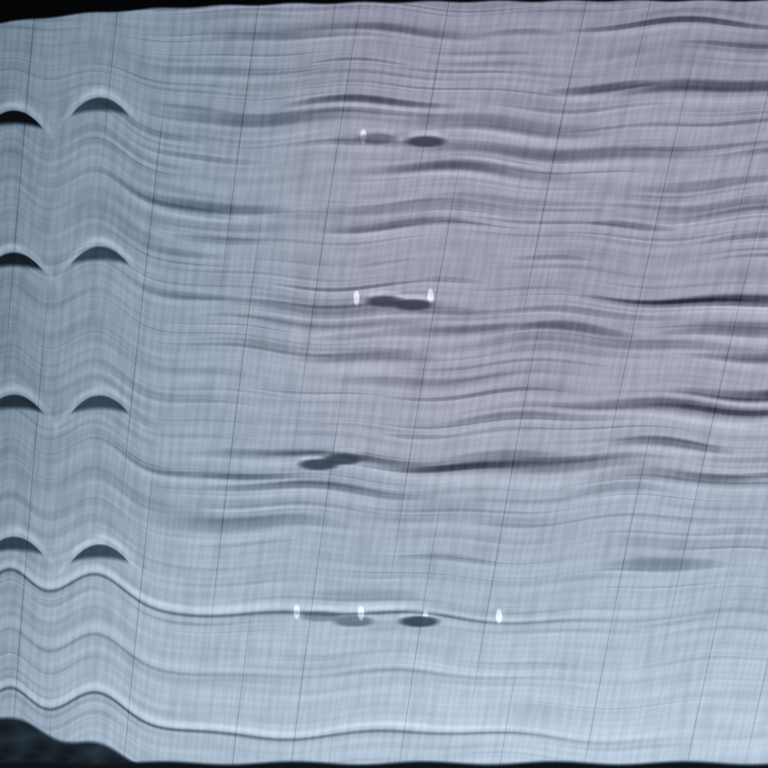
Write a WebGL 1 fragment shader that draws this texture.

```glsl
precision highp float;
uniform vec2 u_resolution;

float hash(vec2 p) {
  return fract(sin(dot(p, vec2(127.1, 311.7))) * 43758.5453);
}

vec2 hash2(vec2 p) {
  return vec2(hash(p), hash(p + 17.3));
}

// Distance to the nearest scattered point
float cellular(vec2 p) {
  float nearest = 2.0;
  for (int j = -1; j <= 1; j++) {
    for (int i = -1; i <= 1; i++) {
      vec2 cell = floor(p) + vec2(float(i), float(j));
      nearest = min(nearest, length(p - cell - hash2(cell)));
    }
  }
  return nearest;
}

// Arched lens-shaped slits, one per cell, with a pale lower lip
float slits(vec2 p) {
  float sum = 0.0;
  for (int j = -1; j <= 1; j++) {
    float row = floor(p.y) + float(j);
    float x = p.x + 7.0 * hash(vec2(row, 3.0));
    for (int i = -1; i <= 1; i++) {
      vec2 cell = vec2(floor(x) + float(i), row);
      vec2 size = mix(vec2(0.3, 0.1), vec2(0.95, 0.25), hash2(cell + 5.1));
      vec2 q = (vec2(x, p.y) - cell - hash2(cell)) / size;
      float taper = max(0.0, 1.0 - q.x * q.x);
      float h = (q.y + 0.5 * q.x * q.x) / (0.4 + 0.6 * taper);
      float lip = exp(-(h + 1.8) * (h + 1.8));
      float strength = hash(cell + 9.7);
      sum += strength * strength * taper * (exp(-h * h * h * h) - 0.3 * lip);
    }
  }
  return sum;
}

float bell(float x, float width) {
  return exp(-x * x / (width * width));
}

float spot(vec2 p, vec2 centre, vec2 radius) {
  return smoothstep(1.35, 0.65, length((p - centre) / radius));
}

// Height of the folds and waves in the stacked sheets
float foldHeight(vec2 p) {
  float folds = 0.042 * bell(p.x - 0.125, 0.05) + 0.036 * bell(p.x - 0.015, 0.035)
              + 0.03 * exp(-5.0 * p.x);
  float waves = 0.006 * sin(13.0 * p.x + 9.0 * p.y) + 0.003 * sin(31.0 * p.x - 14.0 * p.y);
  return folds * (1.0 - smoothstep(0.85, 1.0, p.y)) + waves * smoothstep(0.1, 0.4, p.x);
}

void main() {
  vec2 p = gl_FragCoord.xy / u_resolution;
  vec2 sheet = vec2(p.x, p.y - foldHeight(p));

  // Broad light
  float light = mix(0.73, 0.635, smoothstep(0.05, 0.65, p.y));
  light += 0.07 * p.x * smoothstep(0.3, 0.0, p.y) - 0.05 * smoothstep(0.75, 1.0, p.y);
  light -= 0.11 * exp(-8.0 * p.x);
  light += 0.012 * sin(7.0 * p.x + 4.0 * p.y) * sin(11.0 * p.y - 3.0 * p.x);
  light += 0.7 * (foldHeight(p + vec2(0.006, 0.0)) - foldHeight(p));

  // Layers and slits
  float open = smoothstep(0.08, 0.3, p.x) * smoothstep(0.12, 0.42, p.y);
  light -= 0.30 * slits(sheet * vec2(4.2, 25.0)) * mix(0.12, 1.0, open);
  light -= 0.17 * slits(sheet * vec2(6.5, 43.0) + 31.0) * mix(0.3, 1.0, open);
  light -= 0.10 * slits(sheet * vec2(5.0, 85.0) + 67.0) * mix(0.45, 1.0, open);
  light -= 0.06 * (cellular(sheet * vec2(7.0, 110.0)) - 0.45);
  for (int i = 0; i < 3; i++) {
    float seam = sheet.y - 0.04 - 0.077 * float(i);
    float fade = smoothstep(1.0, 0.5, p.x) * (i == 1 ? 0.08 : 0.25);
    light += fade * (0.4 * bell(seam - 0.008, 0.005) - bell(seam, 0.0025));
  }

  // Slanted cutting marks
  float slant = p.x - p.y * (0.07 + 0.15 * p.x);
  light -= 0.07 * (cellular(vec2(slant * 150.0, p.y * 14.0)) - 0.45);
  float track = slant * 22.0;
  float scratch = bell(fract(track) - 0.2 - 0.6 * hash(vec2(floor(track), 2.0)), 0.022);
  light -= 0.1 * scratch * smoothstep(-0.2, 0.8, sin(5.0 * p.y + 2.4 * floor(track)));

  // Rows of arched gaps along the folds
  for (int i = 0; i < 4; i++) {
    float row = float(i);
    for (int j = 0; j < 2; j++) {
      float side = float(j);
      vec2 q = p - vec2(0.018 + 0.112 * side, 0.83 + 0.017 * side - (0.185 + 0.009 * side) * row);
      float arch = 0.026 * (1.0 - q.x * q.x / 0.0016);
      float crest = max(arch, -0.024);
      float gap = smoothstep(0.002, -0.002, q.y - arch) * smoothstep(-0.002, 0.007, q.y - 0.25 * arch);
      float depth = mix(0.95, 0.6, max(side, row / 3.0));
      light += 0.13 * bell(q.y - crest - 0.008, 0.006) * bell(q.x, 0.045);
      light = mix(light, 0.03, gap * depth * smoothstep(0.0, 0.006, arch));
    }
  }

  // Torn pockets and bright nicks
  for (int i = 0; i < 4; i++) {
    float y = 0.815 - 0.208 * float(i);
    for (int j = 0; j < 4; j++) {
      vec2 id = vec2(float(i), float(j));
      vec2 jitter = hash2(id + 40.0) - 0.5;
      vec2 pocket = vec2(0.41 + 0.045 * id.y, y) + jitter * vec2(0.02, 0.016);
      float torn = smoothstep(0.25, 0.9, hash(id + 8.0));
      light += 0.1 * torn * spot(p, pocket + vec2(0.0, 0.008), vec2(0.024, 0.006));
      light = mix(light, 0.25, 0.9 * torn * spot(p, pocket, vec2(0.025, 0.007)));
      vec2 nick = vec2(0.38 + 0.09 * id.y, y + 0.006) + jitter.yx * 0.016;
      light += 0.26 * step(0.45, hash(id + 23.0)) * spot(p, nick, vec2(0.004, 0.009));
    }
  }

  // Dark surroundings beyond the stack
  float corner = 0.065 - 0.3 * p.x + 0.006 * sin(60.0 * p.x);
  float cornerTone = 0.09 + 0.12 * cellular(p * vec2(30.0, 45.0));
  light = mix(light, cornerTone, smoothstep(0.004, -0.004, p.y - corner));
  float rim = 0.006 + 0.002 * sin(37.0 * p.x);
  light = mix(light, 0.08, smoothstep(0.004, -0.003, p.y - rim));
  float top = 1.0 - 0.03 * exp(-5.0 * p.x) + 0.001 * sin(70.0 * p.x);
  light = mix(light, 0.02, smoothstep(-0.003, 0.002, p.y - top));

  // Cool blue, turning violet toward the upper right
  float violet = smoothstep(0.1, 0.6, p.x) * smoothstep(0.1, 0.6, p.y);
  vec3 tint = mix(vec3(-0.065, 0.005, 0.07), vec3(-0.015, -0.01, 0.06), violet);
  gl_FragColor = vec4(light + tint * smoothstep(-0.05, 0.35, light), 1.0);
}
```
